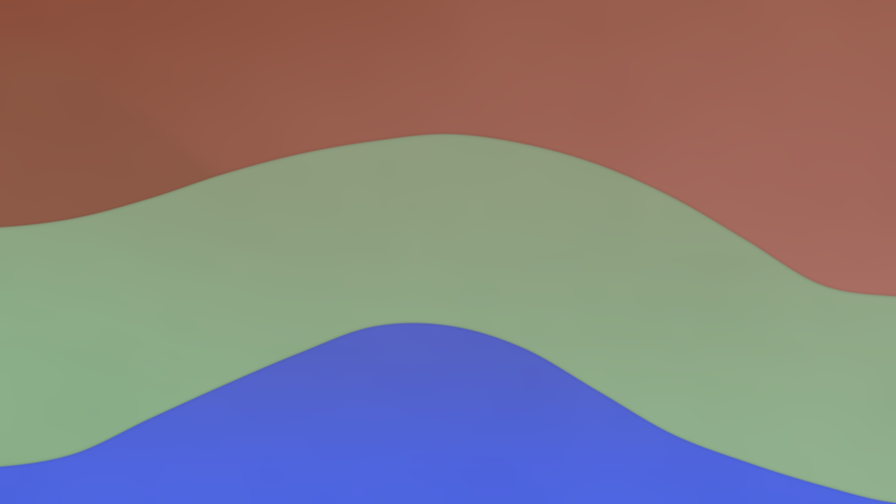
Write a Shadertoy shader that draws this background.

```glsl
// Two smooth painted hills, sage green and blue, under a warm clay sky.

// Crest heights at evenly spaced stations, as fractions of canvas height
const int SPANS = 12;
const float GREEN_CREST[13] = float[13](
    0.549, 0.567, 0.606, 0.655, 0.694, 0.720, 0.734,
    0.715, 0.674, 0.609, 0.523, 0.435, 0.412);
const float BLUE_CREST[13] = float[13](
    0.074, 0.100, 0.169, 0.236, 0.299, 0.352, 0.354,
    0.310, 0.225, 0.139, 0.083, 0.037, 0.002);

// Paint colours
const vec3 CLAY_TOP_LEFT     = vec3(0.540, 0.305, 0.230);
const vec3 CLAY_TOP_RIGHT    = vec3(0.605, 0.375, 0.310);
const vec3 CLAY_LOW_LEFT     = vec3(0.580, 0.375, 0.310);
const vec3 CLAY_LOW_RIGHT    = vec3(0.655, 0.425, 0.385);
const vec3 CLAY_SHADE        = vec3(0.530, 0.345, 0.265);
const vec3 SAGE_HIGH         = vec3(0.555, 0.610, 0.490);
const vec3 SAGE_LOW_LEFT     = vec3(0.535, 0.680, 0.530);
const vec3 SAGE_LOW_RIGHT    = vec3(0.565, 0.685, 0.550);
const vec3 BLUE_HIGH         = vec3(0.330, 0.380, 0.760);
const vec3 BLUE_LOW          = vec3(0.305, 0.395, 0.880);

const float EDGE_SOFTNESS = 0.0025;  // in canvas heights
const float RIM_WIDTH     = 0.004;
const float RIM_SHADE     = 0.06;
const float MOTTLE        = 0.018;

float hash(vec2 cell) {
    vec3 p = fract(vec3(cell.xyx) * 0.1031);
    p += dot(p, p.yzx + 33.33);
    return fract((p.x + p.y) * p.z);
}

float noise(vec2 p) {
    vec2 cell = floor(p), f = fract(p);
    f = f * f * (3.0 - 2.0 * f);
    float low = mix(hash(cell), hash(cell + vec2(1, 0)), f.x);
    float high = mix(hash(cell + vec2(0, 1)), hash(cell + vec2(1, 1)), f.x);
    return mix(low, high, f.y);
}

// Catmull-Rom curve through the stations: returns height and slope over x
vec2 crest(float heights[13], float x) {
    float t = clamp(x, 0.0, 1.0) * float(SPANS);
    int i = min(int(t), SPANS - 1);
    t -= float(i);
    float a = heights[max(i - 1, 0)], b = heights[i];
    float c = heights[i + 1], d = heights[min(i + 2, SPANS)];
    float k1 = 0.5 * (c - a);
    float k2 = a - 2.5 * b + 2.0 * c - 0.5 * d;
    float k3 = 1.5 * (b - c) + 0.5 * (d - a);
    return vec2(b + t * (k1 + t * (k2 + t * k3)),
                (k1 + t * (2.0 * k2 + 3.0 * t * k3)) * float(SPANS));
}

// Approximate distance below a crest, in canvas heights
float depthBelow(vec2 curve, float y, float aspect) {
    return (curve.x - y) / length(vec2(1.0, curve.y / aspect));
}

// Lay a hill over the scene, with a faint dark rim along its crest
vec3 layHill(vec3 scene, vec3 paint, float depth, float softness) {
    float rim = exp(-depth * depth / (RIM_WIDTH * RIM_WIDTH));
    vec3 color = mix(scene, paint, smoothstep(-softness, softness, depth));
    return color * (1.0 - RIM_SHADE * rim);
}

void mainImage(out vec4 fragColor, in vec2 fragCoord) {
    vec2 uv = fragCoord / iResolution.xy;
    float aspect = iResolution.x / iResolution.y;
    float softness = max(EDGE_SOFTNESS, 0.75 / iResolution.y);

    // Clay sky with a dim wedge at the left
    float fall = clamp((1.0 - uv.y) / 0.6, 0.0, 1.0);
    float across = smoothstep(-0.15, 0.9, uv.x);
    vec3 clay = mix(mix(CLAY_TOP_LEFT, CLAY_TOP_RIGHT, across),
                    mix(CLAY_LOW_LEFT, CLAY_LOW_RIGHT, across), fall);
    float wedge = smoothstep(0.03, -0.03, uv.y - 1.0 + 1.4 * uv.x);
    clay = mix(clay, CLAY_SHADE, 0.5 * wedge * smoothstep(0.05, 0.3, fall));

    // Sage hill, brighter towards its foot
    vec3 sageLow = mix(SAGE_LOW_LEFT, SAGE_LOW_RIGHT, uv.x);
    float sageFall = smoothstep(0.75, 0.05, uv.y);
    sageFall += 0.25 * smoothstep(0.35, 0.0, uv.x);
    vec3 sage = mix(SAGE_HIGH, sageLow, min(sageFall, 1.0));

    // Blue hill, more vivid towards its foot
    vec3 blue = mix(BLUE_LOW, BLUE_HIGH, smoothstep(0.0, 0.36, uv.y));

    vec3 color = clay;
    float greenDepth = depthBelow(crest(GREEN_CREST, uv.x), uv.y, aspect);
    float blueDepth = depthBelow(crest(BLUE_CREST, uv.x), uv.y, aspect);
    color = layHill(color, sage, greenDepth, softness);
    color = layHill(color, blue, blueDepth, softness);

    // Soft uneven paint
    vec2 p = vec2(uv.x * aspect, uv.y);
    float mottle = 0.7 * noise(p * 5.0) + 0.3 * noise(p * 17.0) - 0.5;
    color += MOTTLE * mottle;

    fragColor = vec4(color, 1.0);
}
```
